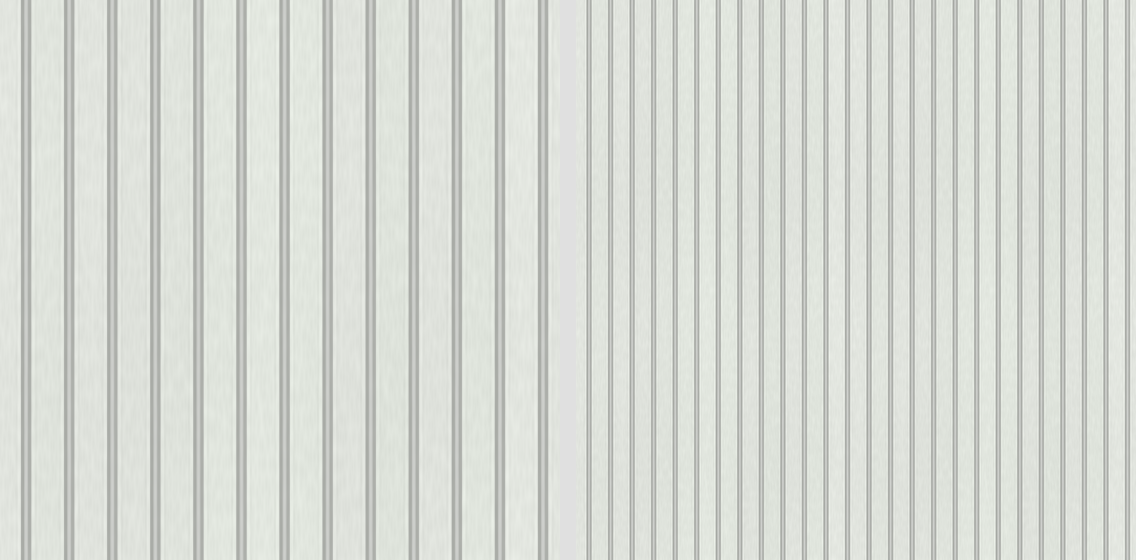
Left, the tile; right, the same tile 2 across and 2 down.
Write a Shadertoy shader that draws this texture.

```glsl
const float TAU = 6.2831853;
const float BOARDS = 13.0;

vec2 hash2(vec2 p) {
    vec3 q = fract(p.xyx * vec3(0.1031, 0.1030, 0.0973));
    q += dot(q, q.yzx + 33.33);
    return fract((q.xx + q.yz) * q.zy);
}

// Distance to the nearest scattered point; wraps after "cells" cells
float cellular(vec2 uv, vec2 cells) {
    vec2 p = uv * cells;
    vec2 cell = floor(p);
    float nearest = 2.0;
    for (int j = -1; j <= 1; j++)
    for (int i = -1; i <= 1; i++) {
        vec2 neighbour = cell + vec2(i, j);
        vec2 point = neighbour + hash2(mod(neighbour, cells));
        nearest = min(nearest, length(point - p));
    }
    return nearest;
}

// Soft vertical stripe centred on x = 0
float stripe(float x, float core, float edge, float aa) {
    return 1.0 - smoothstep(core, max(edge, core + aa), abs(x));
}

void mainImage(out vec4 fragColor, in vec2 fragCoord) {
    vec2 uv = fragCoord / iResolution.xy;
    float aa = BOARDS / iResolution.x;

    // Board index and signed distance to the nearest groove, in board widths
    float b = uv.x * BOARDS - 0.607;
    float id = mod(floor(b), BOARDS);
    float x = fract(b + 0.5) - 0.5;

    // Painted board with a slight tone and hue of its own
    vec2 rnd = hash2(vec2(id, 7.0)) - 0.5;
    float tone = pow(cos(TAU * (id - 5.0) / BOARDS), 3.0);
    vec3 color = vec3(0.880, 0.891, 0.868) + 0.012 * tone + 0.008 * rnd.x;
    color += vec3(-0.006, 0.003, -0.006) * (rnd.y + 0.5);

    // Fine vertical grain, cloudy patches and a broad faint smudge
    float grain = cellular(uv, vec2(182.0, 26.0)) - 0.5;
    float patches = cellular(uv + 0.37, vec2(39.0, 30.0)) - 0.5;
    float smudge = sin(TAU * (uv.y + 0.08 * sin(TAU * uv.x * 2.0)) + 2.6);
    color += 0.030 * grain + 0.016 * patches + 0.004 * smudge;

    // Faint beads beside the groove
    float side = abs(x);
    color += 0.018 * stripe(side - 0.165, 0.01, 0.045, aa);
    color -= 0.014 * stripe(side - 0.225, 0.01, 0.035, aa);

    // Groove: pale centre between two dark lines, the right one softer
    vec3 grooveColor = vec3(0.775, 0.782, 0.768) + 0.015 * grain;
    vec3 lineColor = vec3(0.665, 0.675, 0.655) + 0.015 * grain;
    color = mix(color, grooveColor, stripe(x, 0.100, 0.138, aa));
    color = mix(color, lineColor, stripe(x + 0.082, 0.018, 0.055, aa));
    color = mix(color, lineColor, 0.88 * stripe(x - 0.080, 0.018, 0.055, aa));
    color += 0.030 * stripe(x, 0.008, 0.035, aa);

    fragColor = vec4(color, 1.0);
}
```
